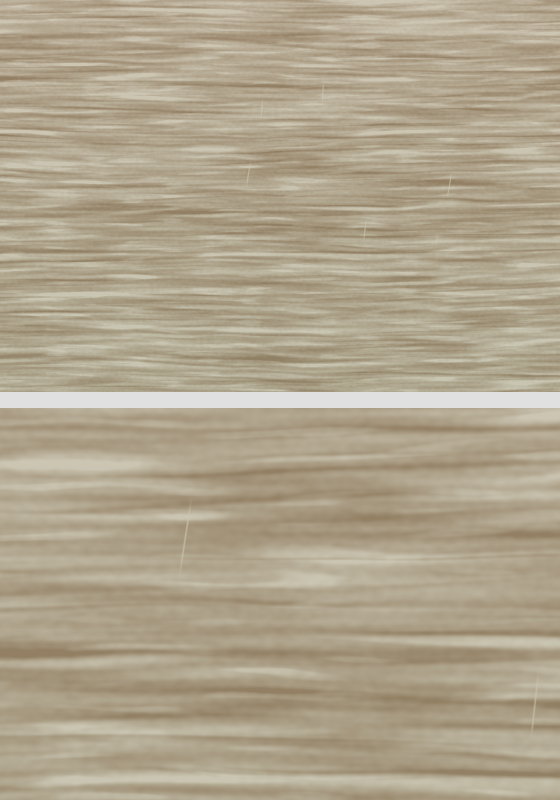
Top: the whole. Bottom: its middle third, enlarged.
A WebGL 2 fragment shader for this texture:

```glsl
#version 300 es
precision highp float;

uniform vec2 u_resolution;
out vec4 fragColor;

float hash(vec2 p) {
    vec3 q = fract(p.xyx * 0.1031);
    q += dot(q, q.yzx + 33.33);
    return fract((q.x + q.y) * q.z);
}

float cornerRamp(vec2 cell, vec2 offset) {
    float angle = 6.2832 * hash(cell);
    return dot(vec2(cos(angle), sin(angle)), offset);
}

float gradientNoise(vec2 p) {
    vec2 i = floor(p), f = p - i;
    vec2 u = f * f * f * (f * (f * 6.0 - 15.0) + 10.0);
    vec2 e = vec2(1.0, 0.0);
    float low = mix(cornerRamp(i, f), cornerRamp(i + e, f - e), u.x);
    float high = mix(cornerRamp(i + e.yx, f - e.yx), cornerRamp(i + 1.0, f - 1.0), u.x);
    return mix(low, high, u.y);
}

// Noise drawn out along the grain, with a separate patch for each seed
float fibre(vec2 p, float along, float across, float seed) {
    return gradientNoise(p * vec2(along, across) + seed * vec2(17.3, 41.7));
}

// Dark pore lines where the noise crosses zero, fading in and out
float poreLines(vec2 g, float across, float width, float seed) {
    float ridge = abs(fibre(g, 1.2, across, seed) + 0.12 * fibre(g, 7.0, 1.7 * across, seed + 1.0));
    float strength = smoothstep(-0.35, 0.35, fibre(g, 2.2, 0.8 * across, seed + 2.0));
    return strength * (1.0 - smoothstep(0.0, width, ridge));
}

// Thin, nearly upright scuffs of varied length
float scratches(vec2 p, float aspect, float pixel) {
    float mask = 0.0;
    for (int i = 0; i < 7; i++) {
        float id = float(i);
        vec2 centre = vec2(aspect * mix(0.3, 0.95, hash(vec2(id, 3.0))),
                           mix(0.32, 0.8, hash(vec2(id, 8.0))));
        float size = hash(vec2(id, 15.0));
        float halfLength = mix(0.006, 0.038, size * size);
        vec2 d = p - centre;
        d.x -= d.y * mix(0.0, 0.2, hash(vec2(id, 21.0)));
        float line = 1.0 - smoothstep(0.0, 0.0006 + pixel, abs(d.x));
        float ends = 1.0 - smoothstep(0.4 * halfLength, halfLength, abs(d.y));
        mask = max(mask, line * ends * mix(0.3, 0.6, size));
    }
    return mask;
}

void main() {
    vec2 p = gl_FragCoord.xy / u_resolution.y;

    // Slow wander of the grain
    vec2 g = p;
    g.y += 0.014 * fibre(p, 1.5, 3.0, 1.0) + 0.0035 * fibre(p, 6.0, 12.0, 2.0);

    // Faint broad bands under dense fine fibres
    float tone = 0.06 + 0.24 * fibre(g, 0.7, 9.0, 3.0);
    tone += 0.65 * fibre(g, 1.6, 46.0, 4.0);
    tone += 0.75 * fibre(g, 2.8, 74.0, 5.0);
    tone += 0.5 * fibre(g, 7.0, 120.0, 6.0);

    tone -= 0.6 * poreLines(g, 34.0, 0.17, 7.0);
    tone -= 0.45 * poreLines(g, 52.0, 0.2, 12.0);

    // Short pale streaks
    tone += 0.6 * smoothstep(0.12, 0.45, fibre(g, 5.0, 58.0, 16.0));
    tone += 0.45 * smoothstep(0.15, 0.45, fibre(g, 10.0, 92.0, 17.0));

    // Lighter top edge and a dim band across the middle
    tone += 0.22 * smoothstep(0.89, 0.95, g.y);
    tone -= 0.16 * exp(-pow((g.y - 0.47) / 0.04, 2.0));

    // Fine mottling
    tone += 0.15 * gradientNoise(p * vec2(55.0, 110.0));
    tone += 0.16 * gradientNoise(p * vec2(110.0, 170.0));

    vec3 colour = vec3(0.69, 0.646, 0.554) + vec3(0.12, 0.15, 0.17) * clamp(tone, -0.95, 0.85);
    colour += vec3(0.018, -0.004, 0.0) * (p.y - 0.5);
    float scuff = scratches(p, u_resolution.x / u_resolution.y, 1.0 / u_resolution.y);
    colour = mix(colour, vec3(0.8, 0.78, 0.69), scuff);

    fragColor = vec4(colour, 1.0);
}
```
